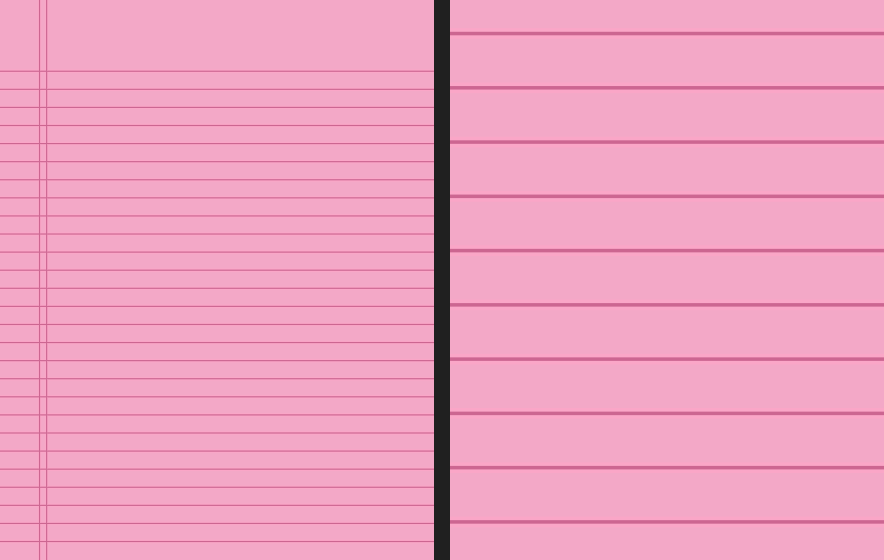
Left: the whole. Right: its middle third, enlarged.
A WebGL 1 fragment shader for this pattern:

```glsl
precision highp float;
// Pink ruled notepad sheet: 27 horizontal rules and a double margin line.

uniform vec2 u_resolution;

// Lengths are fractions of the sheet height.
const float RULE_COUNT   = 27.0;
const float FIRST_RULE   = 0.1272;   // distance of the first rule from the top
const float RULE_SPACING = 0.03230;
const float MARGIN_LEFT  = 0.0706;
const float MARGIN_RIGHT = 0.0833;
const float LINE_WIDTH   = 0.0021;
const float BLEED_WIDTH  = 0.0064;   // faint warm fringe around each line

const vec3 PAPER = vec3(0.951, 0.660, 0.780);
const vec3 BLEED = vec3(0.980, 0.650, 0.780);
const vec3 INK   = vec3(0.800, 0.400, 0.570);

// Distance to the nearest rule, counted down from the top.
float ruleDistance(float depth) {
  float index = floor((depth - FIRST_RULE) / RULE_SPACING + 0.5);
  index = clamp(index, 0.0, RULE_COUNT - 1.0);
  return abs(depth - FIRST_RULE - index * RULE_SPACING);
}

float marginDistance(float x) {
  return min(abs(x - MARGIN_LEFT), abs(x - MARGIN_RIGHT));
}

// Share of one pixel that a line of the given width covers.
float lineCoverage(float dist, float width, float pixel) {
  float halfWidth = 0.5 * width;
  float near = max(dist - 0.5 * pixel, -halfWidth);
  float far = min(dist + 0.5 * pixel, halfWidth);
  return clamp((far - near) / pixel, 0.0, 1.0);
}

void main() {
  float pixel = 1.0 / u_resolution.y;
  vec2 p = gl_FragCoord.xy * pixel;
  float rule = ruleDistance(1.0 - p.y);
  float margin = marginDistance(p.x);

  // Fringe below, ink on top.
  float bleed = max(lineCoverage(rule, BLEED_WIDTH, pixel),
                    lineCoverage(margin, BLEED_WIDTH, pixel));
  float ink = max(lineCoverage(rule, LINE_WIDTH, pixel),
                  lineCoverage(margin, LINE_WIDTH, pixel));

  vec3 color = mix(PAPER, BLEED, bleed);
  color = mix(color, INK, ink);
  gl_FragColor = vec4(color, 1.0);
}
```
